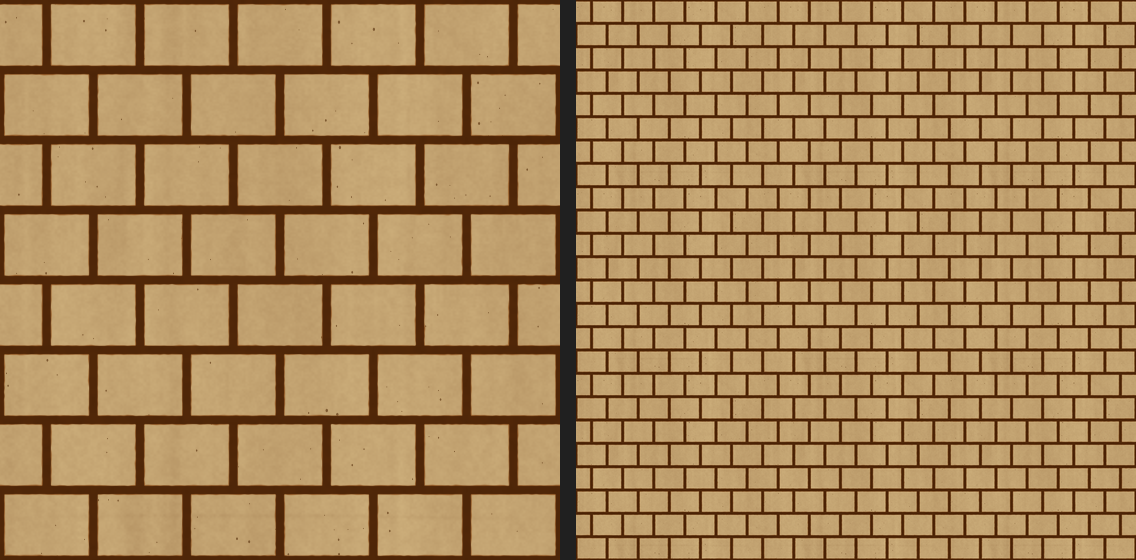
Left: one tile. Right: repeated 3 by 3.
A WebGL 2 fragment shader for this pattern:

```glsl
#version 300 es
precision highp float;
// Running-bond wall of corrugated cardboard bricks with dark brown joints, tileable.

uniform vec2 u_resolution;
out vec4 outColor;

const vec2 BRICKS = vec2(6.0, 8.0);        // repeats across and down (rows must be even)
const float JOINT_WIDTH = 0.0146;          // in canvas units
const float CORNER_RADIUS = 0.0022;
const float RIM_WIDTH = 0.0024;            // scorched brick edge
const float ROUGHNESS = 0.0007;            // raggedness of the brick outline
const vec2 FLUTES = vec2(26.0, 2.0);       // corrugation: broad vertical bands
const vec2 FINE_FLUTES = vec2(64.0, 3.0);
const vec2 SPECK_CELLS = vec2(44.0);
const float SPECK_CHANCE = 0.09;
const float CREASE_HEIGHT = 0.078;

const vec3 PAPER_LIGHT = vec3(0.79, 0.67, 0.47);
const vec3 PAPER_DARK = vec3(0.73, 0.60, 0.41);
const vec3 JOINT = vec3(0.31, 0.15, 0.03);
const vec3 RIM = vec3(0.58, 0.34, 0.13);
const vec3 SPECK = vec3(0.42, 0.27, 0.12);

float hash(vec2 p) {
    return fract(sin(dot(p, vec2(127.1, 311.7))) * 43758.5453);
}

// Value noise that wraps after a whole number of cells
float tileNoise(vec2 uv, vec2 cells, float seed) {
    vec2 p = uv * cells;
    vec2 i = floor(p);
    vec2 f = p - i;
    f = f * f * (3.0 - 2.0 * f);
    vec2 a = mod(i, cells) + seed;
    vec2 b = mod(i + 1.0, cells) + seed;
    return mix(mix(hash(a), hash(vec2(b.x, a.y)), f.x),
               mix(hash(vec2(a.x, b.y)), hash(b), f.x), f.y);
}

float roundedBox(vec2 p, vec2 halfSize, float radius) {
    vec2 q = abs(p) - halfSize + radius;
    return length(max(q, 0.0)) + min(max(q.x, q.y), 0.0) - radius;
}

// Sparse flecks, each kept inside its own cell
float specks(vec2 uv, float blur) {
    vec2 p = uv * SPECK_CELLS;
    vec2 cell = mod(floor(p), SPECK_CELLS);
    vec2 centre = 0.25 + 0.5 * vec2(hash(cell + 3.1), hash(cell + 7.7));
    float radius = mix(0.0006, 0.0021, pow(hash(cell + 15.3), 4.0));
    float d = length((fract(p) - centre) * vec2(1.0, 0.75)) / SPECK_CELLS.x;
    float present = step(hash(cell + 21.9), SPECK_CHANCE);
    return present * (1.0 - smoothstep(radius - blur, radius + blur, d));
}

// Cardboard brightness: 0 is PAPER_DARK, 1 is PAPER_LIGHT
float paperTone(vec2 uv, vec2 brickId) {
    vec2 bent = uv + vec2(0.006 * (tileNoise(uv, vec2(5.0, 9.0), 11.0) - 0.5), 0.0);
    float tone = 0.56;
    tone += 0.60 * (tileNoise(bent, FLUTES, 23.0) - 0.5);
    tone += 0.32 * (tileNoise(bent, FINE_FLUTES, 37.0) - 0.5);
    tone += 0.30 * (tileNoise(uv, vec2(3.0), 41.0) - 0.5);
    tone += 0.26 * (tileNoise(uv, vec2(60.0, 52.0), 53.0) - 0.5);
    tone += 0.36 * (tileNoise(uv, vec2(170.0, 150.0), 67.0) - 0.5);
    tone += 0.22 * (tileNoise(uv, vec2(300.0), 79.0) - 0.5);
    tone += 0.12 * (hash(brickId + 5.0) - 0.5);
    // Faint horizontal crease fading along the lowest course
    float bend = 0.012 * (tileNoise(uv, vec2(7.0, 1.0), 83.0) - 0.5);
    float crease = (uv.y - CREASE_HEIGHT - bend) / 0.004;
    tone -= 0.35 * exp(-crease * crease) * tileNoise(uv, vec2(4.0, 1.0), 97.0);
    return tone;
}

void main() {
    vec2 uv = gl_FragCoord.xy / u_resolution;
    float pixel = 1.0 / min(u_resolution.x, u_resolution.y);

    // Brick layout: every second course shifts by half a brick
    vec2 grid = uv * BRICKS;
    grid.x += 0.5 * mod(floor(grid.y), 2.0);
    vec2 brickId = mod(floor(grid), BRICKS);
    vec2 local = (fract(grid) - 0.5) / BRICKS;
    vec2 halfSize = 0.5 / BRICKS - 0.5 * JOINT_WIDTH;
    float edge = roundedBox(local, halfSize, CORNER_RADIUS);
    edge += ROUGHNESS * (tileNoise(uv, vec2(140.0), 101.0) - 0.5);

    // Cardboard face
    vec3 color = mix(PAPER_DARK, PAPER_LIGHT, paperTone(uv, brickId));
    color = mix(color, SPECK, 0.8 * specks(uv, 0.6 * pixel));

    // Patchy scorched rim, then the joint
    float wear = tileNoise(uv, vec2(75.0), 113.0);
    float rim = smoothstep(-RIM_WIDTH * (0.7 + 0.8 * wear), 0.0, edge);
    color = mix(color, RIM, rim * mix(0.65, 1.0, wear));
    float joint = smoothstep(-0.7 * pixel, 0.7 * pixel, edge);
    vec3 jointColor = JOINT * (0.97 + 0.06 * tileNoise(uv, vec2(90.0), 127.0));
    outColor = vec4(mix(color, jointColor, joint), 1.0);
}
```
